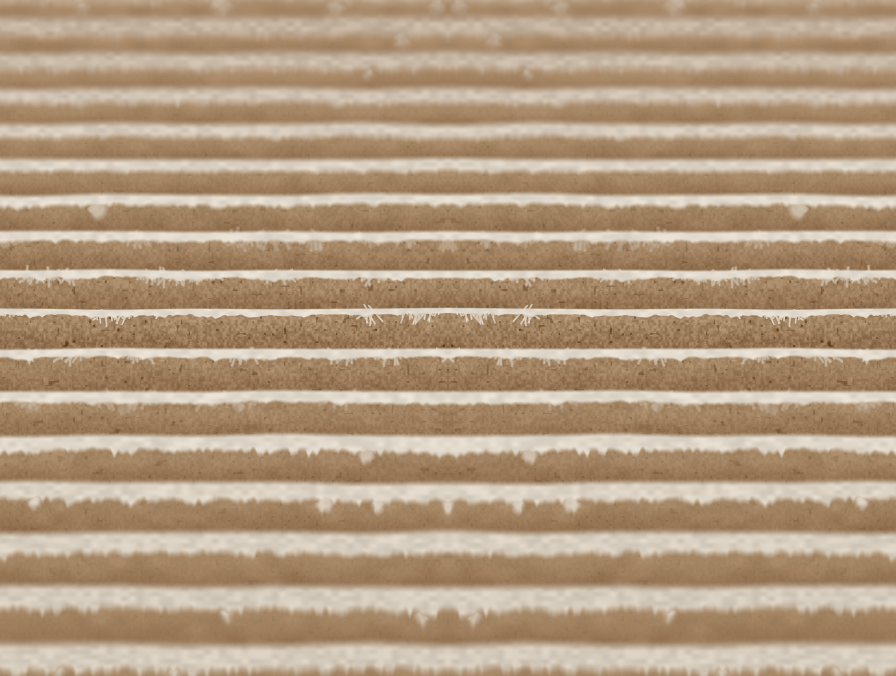
Reproduce this texture procedurally as a WebGL 2 fragment shader.

```glsl
#version 300 es
precision highp float;
// Corrugated cardboard seen at a low angle: brown flutes with torn white crests.
// Rows are painted from far to near; spacing grows and focus falls off away from
// the sharp row 0. Lengths are percent of canvas height, mirrored about the middle.
uniform vec2 u_resolution;
out vec4 fragColor;

float hash(vec2 p) {
  return fract(sin(dot(p, vec2(127.1, 311.7))) * 43758.5);
}

float noise(vec2 p) {
  vec2 i = floor(p), f = fract(p);
  f = f * f * (3.0 - 2.0 * f);
  return mix(mix(hash(i), hash(i + vec2(1, 0)), f.x),
             mix(hash(i + vec2(0, 1)), hash(i + vec2(1, 1)), f.x), f.y);
}

float segment(vec2 p, vec2 a, vec2 b) {
  vec2 d = b - a;
  return length(p - a - d * clamp(dot(p - a, d) / dot(d, d), 0.0, 1.0));
}

// Crest position below the top edge
float crestLine(float row) {
  return 46.2 + row * (5.88 + row * (0.1375 + row * 0.0081));
}

// Fine loose fibres hanging from a crest, in random clumps
float fibres(vec2 q, float row, float soft) {
  float ink = 0.0;
  for (int i = -3; i <= 3; i++) {
    float cell = floor(q.x / 0.45) + float(i);
    vec2 id = vec2(cell, row * 17.0);
    float clump = smoothstep(0.42, 0.85, noise(vec2(cell * 0.16, row * 9.0 + 4.0)));
    for (int j = 0; j < 2; j++) {
      id.y += 3.3;
      vec2 root = vec2((cell + hash(id)) * 0.45, 0.2);
      float angle = (hash(id + 5.0) - 0.5) * 2.6;
      float size = (0.3 + 1.7 * hash(id + 9.0)) * clump;
      vec2 dir = vec2(sin(angle), cos(angle) * (hash(id + 2.0) < 0.2 ? -0.7 : 1.0));
      float d = segment(q, root, root + dir * (size + 0.05));
      ink = max(ink, 1.0 - smoothstep(0.02, 0.1 + soft, d));
    }
  }
  return ink;
}

// Round torn tufts, at most one in each wide cell
float tufts(vec2 q, float row, float drop, float soft) {
  float ink = 0.0;
  for (int i = -1; i <= 1; i++) {
    vec2 id = vec2(floor(q.x / 14.0) + float(i), row * 3.0 + 41.0);
    float size = 0.5 + 0.9 * hash(id + 7.0);
    vec2 at = vec2((id.x + hash(id)) * 14.0, drop + 0.5 * hash(id + 3.0));
    vec2 d = (q - at) * vec2(1.0, 0.8);
    d.x += 0.6 * (noise(q * 1.3) - 0.5);
    float blob = 1.0 - smoothstep(size - soft, size + soft, length(d));
    ink = max(ink, blob * step(0.62, hash(id + 13.0)));
  }
  return ink;
}

void main() {
  vec2 p = 100.0 * gl_FragCoord.xy / u_resolution.y;
  float pixel = 100.0 / u_resolution.y;
  float x = abs(p.x - 50.0 * u_resolution.x / u_resolution.y);
  float y = 100.0 - p.y;
  vec3 color = vec3(0.66, 0.54, 0.42);

  for (int k = -10; k <= 8; k++) {
    float row = float(k), away = abs(row);
    float pitch = crestLine(row + 1.0) - crestLine(row);
    float wobble = 0.5 * (noise(vec2(x * 0.08, row * 7.3)) - 0.5);
    float t = y - crestLine(row) - wobble;
    if (t < -4.5 || t > pitch + 4.0) continue;

    float soft = max(0.12 + 0.125 * away, 0.7 * pixel);
    float lift = 0.4 + away * (row > 0.0 ? 0.17 : 0.11);
    vec2 q = vec2(x, t);

    // Brown face, darker toward the valley, with pulp grain and specks
    vec3 face = mix(vec3(0.645, 0.525, 0.395), vec3(0.565, 0.435, 0.305),
                    smoothstep(0.2, 1.0, t / pitch));
    face += 0.03 * smoothstep(2.0, 9.0, -row);
    float sharp = exp(-0.35 * away);
    face += 0.05 * (noise(vec2(x * 0.35, y * 0.6)) - 0.5);
    face += 0.15 * sharp * (noise(vec2(x * 3.1, y * 2.4)) - 0.5);
    face += 0.07 * sharp * (noise(vec2(x, y) * 6.0) - 0.5);
    face -= 0.16 * sharp * smoothstep(0.83, 0.95, noise(vec2(x, y) * 1.7 + 31.0));

    // Torn white crest with a ragged lower edge
    float rag = noise(vec2(x * 0.55, row * 5.1)) * 0.6
              + noise(vec2(x * 1.6, row * 8.7)) * 0.4;
    float drop = 0.35 + away * (row > 0.0 ? 0.2 : 0.1);
    drop += (0.5 + (row > 2.0 ? 1.4 : 0.35)) * rag * rag;
    float white = 1.0 - smoothstep(drop - soft, drop + soft, t);
    white = max(white, 0.9 * tufts(q, row, drop, soft) * smoothstep(1.0, 4.0, away));
    vec3 crest = mix(vec3(0.93, 0.90, 0.85), vec3(0.81, 0.745, 0.67),
                     smoothstep(2.0, 9.0, -row));
    crest -= vec3(0.05, 0.06, 0.07) * smoothstep(1.0, 7.0, row);
    crest -= 0.09 * noise(vec2(x * 0.9, y * 1.4));

    // Cover farther rows, then lay the fibres over the edge
    float cover = smoothstep(-lift - soft, -lift + soft, t);
    color = mix(color, mix(face, crest, white), cover);
    if (away < 3.0 && abs(t) < 2.6)
      color = mix(color, crest, fibres(q, row, soft) * (0.85 - 0.27 * away));
  }
  fragColor = vec4(color, 1.0);
}
```
